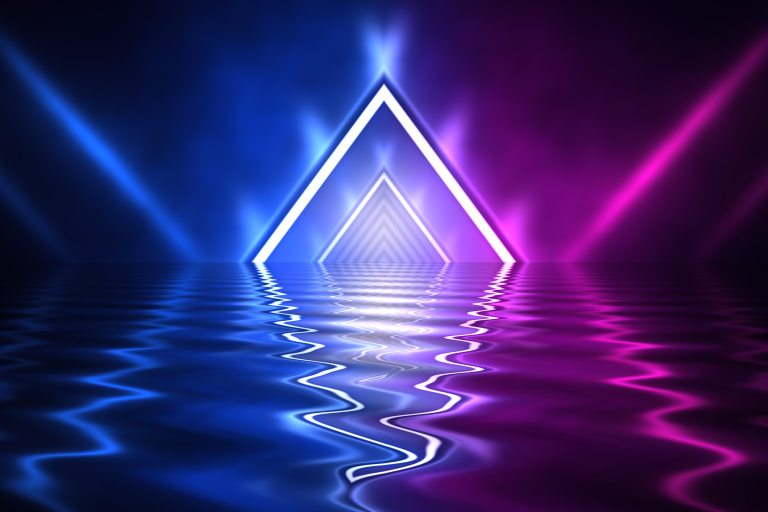
A WebGL 2 fragment shader for this background:

```glsl
#version 300 es
precision highp float;
// Neon triangular portals between two crossing light beams, above rippling water.
// The air is built from gaussian haze and line distances; the water samples the
// same scene mirrored at the horizon, swayed by sines that tighten with distance.

uniform vec2 u_resolution;
out vec4 fragColor;

const float HORIZON = 0.488;
const float SLOPE = 1.35;
const vec3 BLUE = vec3(0.03, 0.27, 0.90);
const vec3 VIOLET = vec3(0.34, 0.12, 0.80);
const vec3 MAGENTA = vec3(0.66, 0.02, 0.66);
const vec3 NIGHT = vec3(0.015, 0.008, 0.06);
const vec3 LAVENDER = vec3(0.90, 0.86, 1.0);

float bell(float v, float width) {
    float k = v / width;
    return exp(-k * k);
}

// Height of the apex of the triangle that passes through q
float apexLevel(vec2 q) {
    return q.y + SLOPE * abs(q.x);
}

// Soft drifting clouds from layered sines
float clouds(vec2 q) {
    float sum = 0.0;
    float gain = 0.5;
    for (int i = 0; i < 4; i++) {
        q = mat2(0.8, 0.6, -0.6, 0.8) * q * 1.8 + 1.7;
        sum += gain * sin(q.x * 4.0 + sin(q.y * 3.0)) * sin(q.y * 4.0);
        gain *= 0.6;
    }
    return sum;
}

// Bright bar, thin outer rim and flares along the outside of one triangle
vec3 portal(vec2 q, float size, float halfBar, vec3 tint, float pixel) {
    vec2 u = q / size;
    float level = apexLevel(u);
    float soft = 1.2 * pixel / size;
    float bar = 1.0 - smoothstep(halfBar - soft, halfBar + soft, abs(level - 0.332) / 1.68);
    float rim = 0.25 * bell(level - 0.378, 0.008);
    float flare = 0.0;
    for (int i = 0; i < 3; i++) {
        float k = float(i);
        vec2 away = vec2(abs(u.x), u.y) - vec2(0.125 * k, 0.395 - 0.165 * k);
        away.x -= 0.35 * max(away.y, 0.0);
        flare += (0.85 - 0.2 * k) * bell(away.x, 0.028) * bell(away.y, 0.06);
    }
    float outside = smoothstep(0.345, 0.39, level);
    float halo = 0.3 * exp(-max(level - 0.37, 0.0) / 0.06);
    return vec3(bar) + tint * (rim + outside * (flare + halo));
}

// Slanted beam that leaves the horizon at distance foot from the center
float beam(vec2 q, float foot) {
    float d = (abs(q.x) - foot - 0.9 * q.y) / 1.345;
    float along = bell(q.y - 0.21, 0.2);
    return along * (0.5 * bell(d, 0.021) + 0.36 * exp(-abs(d) / 0.06));
}

// Everything above the horizon; q.y is the height over it
vec3 scene(vec2 q, float halfBar, float pixel) {
    float warm = smoothstep(-0.06, 0.22, q.x);
    vec3 side = mix(BLUE, VIOLET, smoothstep(-0.06, 0.12, q.x));
    side = mix(side, MAGENTA, smoothstep(0.08, 0.26, q.x));
    vec3 tint = mix(vec3(0.5, 0.7, 1.0), vec3(0.75, 0.4, 0.9), warm);
    float level = apexLevel(q);
    float cloud = clouds(q * 1.6);

    // Haze
    float haze = bell(abs(q.x) - 0.12, 0.32) * bell(q.y, mix(0.5, 0.42, warm));
    vec3 color = NIGHT + side * haze * (0.88 + 0.35 * cloud);

    // Beams
    vec3 beamColor = mix(vec3(0.10, 0.42, 1.0), vec3(0.95, 0.08, 0.72), warm);
    color += beamColor * (beam(q, 0.36) + 0.3 * beam(q, 0.61)) * (1.0 + 0.3 * cloud);

    // Light inside the portal
    float inside = 1.0 - smoothstep(0.29, 0.35, level);
    vec3 inner = mix(vec3(0.16, 0.12, 0.20), vec3(0.20, 0.20, 0.24), warm);
    color += inner * inside * (1.0 - 1.6 * q.y);
    color *= 1.0 - 0.12 * bell(level - 0.362, 0.012);
    float core = bell(q.x, 0.115) * bell(q.y - 0.07, 0.115);
    color = mix(color, LAVENDER, 0.88 * core);

    // Nested triangles receding into the core
    float stripe = 0.5 + 0.5 * sin(level * 224.0);
    float nested = 1.0 - smoothstep(0.12, 0.18, level);
    color += nested * 0.09 * (stripe - 0.5);
    color += portal(q, 1.0, halfBar, tint, pixel);
    color += 0.42 * portal(q, 0.51, 0.8 * halfBar, tint, pixel);
    return color;
}

// Mirrored scene, swayed sideways more strongly near the viewer
vec3 water(vec2 p, float d, float pixel) {
    float phase = 9.5 / (d + 0.07) - 1.17 + 2.0 * min(p.x, 0.0);
    float sway = sin(phase) + 0.22 * sin(2.3 * phase + 9.0 * p.x);
    float lift = 0.06 * d * sin(1.6 * phase + 14.0 * p.x);
    vec2 source = vec2(p.x - 0.19 * d * sway, max(0.75 * d + lift, 0.0));
    float swell = sin(0.7 * phase + 6.0 * p.x + 2.0 * sin(3.0 * p.x));
    float shade = 0.85 + 0.16 * swell * smoothstep(0.0, 0.1, d);
    vec3 color = scene(source, 0.0065, pixel * 1.6) * shade;
    // Glitter of the bright core
    float glow = bell(source.x, 0.10) * bell(d - 0.08, 0.11);
    return color + LAVENDER * glow * (0.22 + 0.14 * swell);
}

void main() {
    float pixel = 1.0 / u_resolution.y;
    vec3 color = vec3(0.0);
    // Four staggered samples smooth the fine ripples
    for (int i = 0; i < 4; i++) {
        float k = float(i);
        vec2 jitter = vec2(fract(k * 0.5 + 0.25), (k + 0.5) / 4.0) - 0.5;
        vec2 p = (gl_FragCoord.xy + jitter - vec2(0.5 * u_resolution.x, 0.0)) * pixel;
        float h = p.y - HORIZON;
        vec3 light = h > 0.0 ? scene(vec2(p.x, h), 0.0095, pixel) : water(p, -h, pixel);
        color += min(light, vec3(1.0));
    }
    fragColor = vec4(color / 4.0, 1.0);
}
```
